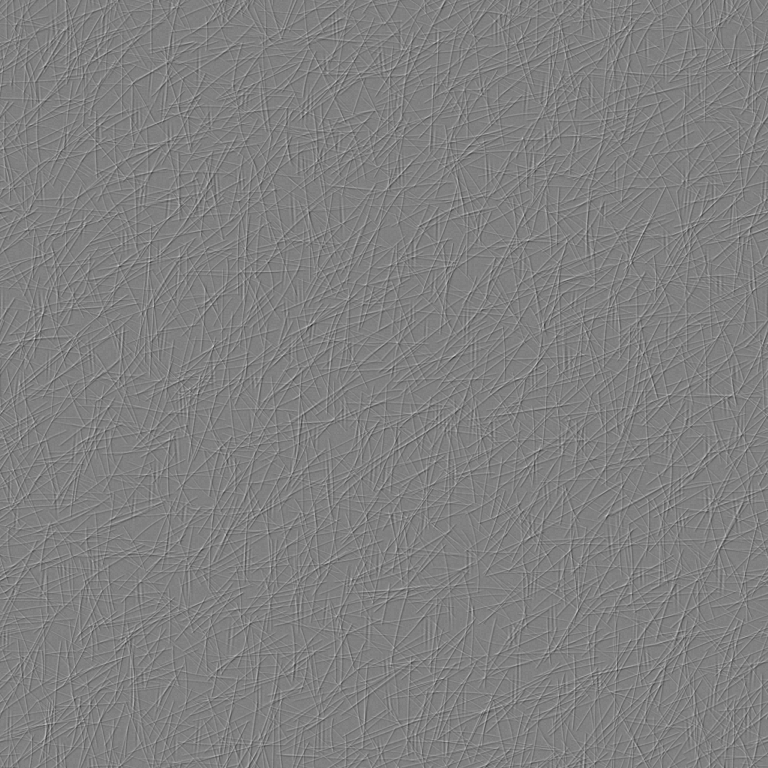
Write a three.js fragment shader that draws this texture map.

```glsl
// Grey embossed fibre paper: dense hair-thin scratches lit from the upper left.
varying vec2 vUv;

const float PI = 3.14159265;
const vec3 BASE_GREY = vec3(0.502);
const vec2 LIGHT_DIR = vec2(-0.87, 0.5);
const float FIBRE_CELLS = 16.0;
const float BUNDLE_CELLS = 20.0;
const int FIBRES_PER_CELL = 14;

float hash(vec2 p) {
  return fract(sin(dot(p, vec2(127.1, 311.7))) * 43758.5453);
}

vec2 hash2(vec2 p) {
  return vec2(hash(p), hash(p + vec2(37.2, 17.9)));
}

// Random angle over a half turn, slightly crowded around a shallow rising slope
float fibreAngle(float rnd) {
  float u = rnd - 0.5;
  return 0.45 + PI * u - 0.12 * sin(2.0 * PI * u);
}

// Relief of one nearly straight fibre: lit flank, shaded flank, bright ridge
float fibre(vec2 p, float angle, float halfLength, float width, float bend) {
  vec2 dir = vec2(cos(angle), sin(angle));
  vec2 normal = vec2(-dir.y, dir.x);
  float along = dot(p, dir) / halfLength;
  float across = (dot(p, normal) + bend * along * along) / width;
  float bell = exp(-0.5 * across * across);
  float flank = 1.65 * across * bell * dot(normal, LIGHT_DIR);
  float ridge = 0.5 * (1.0 - across * across) * bell;
  return (flank + ridge) * (1.0 - smoothstep(0.88, 1.0, abs(along)));
}

// Short patch of parallel, nearly upright grooves
float bundle(vec2 p, float lean, vec2 size, float spacing) {
  p.x += lean * p.y;
  vec2 q = p / size;
  return sin(2.0 * PI * p.x / spacing) * exp(-dot(q, q));
}

// Sum of all fibres reaching this point, repeating across the canvas edges
float fibreLayer(vec2 uv, float cells) {
  vec2 home = floor(uv * cells);
  float sum = 0.0;
  for (int y = -1; y <= 1; y++) {
    for (int x = -1; x <= 1; x++) {
      vec2 cell = home + vec2(float(x), float(y));
      vec2 id = mod(cell, cells);
      for (int i = 0; i < FIBRES_PER_CELL; i++) {
        vec2 seed = id + float(i) * vec2(53.7, 29.3);
        vec2 centre = (cell + hash2(seed + 3.1)) / cells;
        vec2 shape = hash2(seed + 71.3);
        float angle = fibreAngle(hash(seed + 9.7));
        float halfLength = mix(0.35, 1.0, shape.x) / cells;
        float width = mix(0.0008, 0.0011, shape.y);
        float bend = (hash(seed + 23.5) - 0.5) * 0.007;
        float strength = mix(0.7, 1.25, hash(seed + 41.9));
        sum += strength * fibre(uv - centre, angle, halfLength, width, bend);
      }
    }
  }
  return sum;
}

// Sparse groove bundles, present in about half of the cells
float bundleLayer(vec2 uv, float cells) {
  vec2 home = floor(uv * cells);
  float sum = 0.0;
  for (int y = -1; y <= 1; y++) {
    for (int x = -1; x <= 1; x++) {
      vec2 cell = home + vec2(float(x), float(y));
      vec2 id = mod(cell, cells) + 211.0;
      vec2 centre = (cell + hash2(id)) / cells;
      vec2 rnd = hash2(id + 13.7);
      float lean = (hash(id + 5.3) - 0.5) * 0.25;
      vec2 size = vec2(mix(0.003, 0.007, rnd.x), mix(0.01, 0.022, rnd.y));
      float spacing = mix(0.0048, 0.0062, hash(id + 31.1));
      float present = step(0.45, hash(id + 61.7));
      sum += present * bundle(uv - centre, lean, size, spacing);
    }
  }
  return sum;
}

void main() {
  float relief = 0.068 * fibreLayer(vUv, FIBRE_CELLS);
  relief += 0.085 * bundleLayer(vUv, BUNDLE_CELLS);

  // Fine paper grain
  float grain = hash(floor(vUv * 512.0)) - 0.5;
  vec3 colour = BASE_GREY + relief + 0.03 * grain;
  gl_FragColor = vec4(clamp(colour, 0.0, 1.0), 1.0);
}
```
